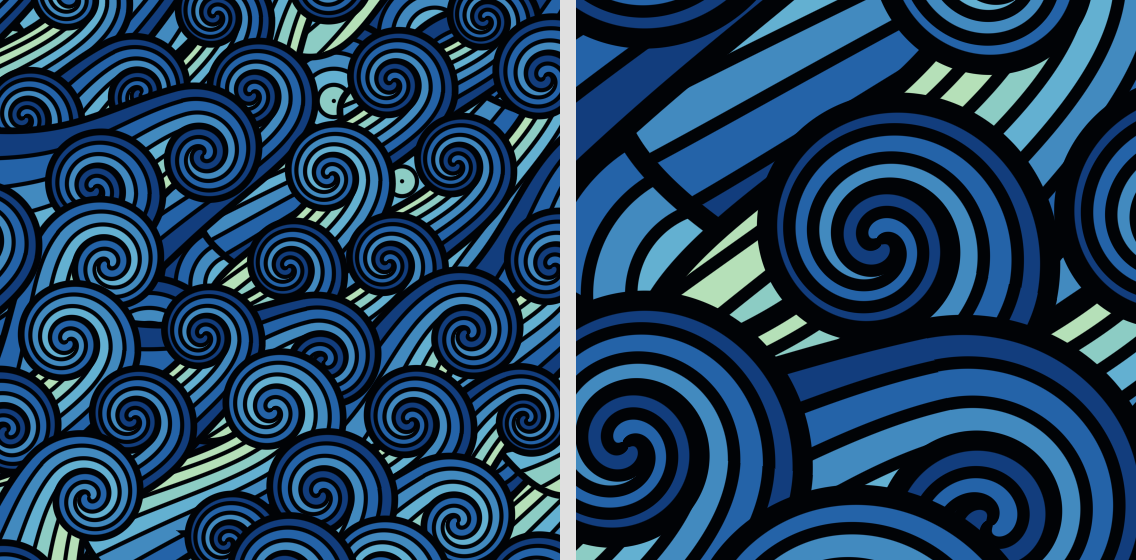
Left, the full canvas; right, a detail of the centre.
Write a WebGL 2 fragment shader that draws this pattern.

```glsl
#version 300 es
precision highp float;
// Curling ink waves: rows of spiral crests with fanned, striped tails.
// Crests are logarithmic spirals and tails are bent, widening ribbons, laid
// front to back over nearby cells until the pixel is fully covered.
uniform vec2 u_resolution;
out vec4 fragColor;

const float TAU = 6.2831853;
const vec2 CELL = vec2(0.24, 0.152);    // spacing of the crests
const float OUTLINE = 0.0060;           // half widths of the ink lines
const float STROKE = 0.0037;
const float NECK = 0.42;                // inner edge of the ribbon, in crest radii
const float CORE = 0.18;                // softened centre of the spiral
const float BAND = (1.0 - NECK) / 3.0;  // stripe width at the neck
const float INNER = -0.16;              // belly edge of the tail
const float SHRINK = 0.80;              // log radius lost per turn of the spiral

const vec3 INK = vec3(0.005, 0.01, 0.025);
const vec3 PALETTE[6] = vec3[6](
    vec3(0.07, 0.24, 0.49), vec3(0.14, 0.39, 0.66), vec3(0.26, 0.54, 0.75),
    vec3(0.39, 0.69, 0.82), vec3(0.55, 0.80, 0.77), vec3(0.71, 0.88, 0.72));

float pixel;              // one pixel in canvas units
vec3 color = vec3(0.0);   // paint gathered so far
float uncovered = 1.0;    // share of the pixel still open

vec4 hash4(vec2 cell, float seed) {
    vec4 v = fract(vec4(cell.xyx, seed + cell.y) * vec4(0.1031, 0.1030, 0.0973, 0.1099) + 0.37);
    v += dot(v, v.wzxy + 33.33);
    return fract((v.xxyz + v.yzzw) * v.zywx);
}

float cover(float dist) { return smoothstep(-0.75 * pixel, 0.75 * pixel, dist); }

// Lay an outlined shape behind the paint; edge is signed, positive inside.
void lay(float tone, float edge, float lineGap) {
    vec3 fill = PALETTE[int(clamp(tone, 0.0, 5.0))];
    float alpha = uncovered * cover(edge + OUTLINE);
    color += alpha * mix(INK, fill, cover(min(edge - OUTLINE, lineGap)));
    uncovered -= alpha;
}

// Round swell of concentric rings, seen in the gaps between waves
void drawSwell(vec2 q, float size, float tone) {
    float rim = 1.0 - length(q);
    if (rim < -0.1) return;
    float ring = rim * 5.0;
    float gap = abs(ring - round(ring)) / 5.0 * size - STROKE;
    lay(tone + floor(ring), rim * size, gap);
}

// Striped ribbon that leaves the crest downward, bends, widens and tapers
void drawTail(vec2 q, float size, float tone, float bend, float reach) {
    float d = -q.y;
    if (d < 0.0 || d > reach * 1.05) return;
    float soft = 1.0 + 0.35 * d;
    float shift = bend * d * d / soft - 0.11 * d + 0.12 * (1.0 - cos(1.6 * d));
    float width = 1.0 + 0.6 * d * d / (1.0 + d);
    float across = 1.0 - (1.0 - q.x - shift) / width;
    if (across > 1.2 || across < INNER - 0.2) return;

    float slope = bend * d * (1.0 + soft) / (soft * soft) - 0.11 + 0.19 * sin(1.6 * d);
    float spread = 0.6 * d * (2.0 + d) / ((1.0 + d) * (1.0 + d));
    vec2 gradient = vec2(1.0, slope + (1.0 - across) * spread) / width;
    float along = d / reach;
    float taper = (1.0 - INNER) * along * along * along;
    vec2 bellyGradient = gradient - vec2(0.0, 4.0 * taper / reach);
    float edge = min((1.0 - across) / length(gradient),
                     (across - INNER - taper * along) / length(bellyGradient)) * size;
    if (edge < -OUTLINE - pixel) return;
    float stripe = (1.0 - across) / BAND;
    float gap = abs(stripe - round(stripe)) * BAND / length(gradient) * size - STROKE;
    lay(tone + floor(stripe), edge, gap);
}

// Spiral crest: three stripes wind inward and merge into two hooks
void drawCrest(vec2 q, float size, float tone) {
    float r = max(length(q), 0.001);
    if (r > 1.15) return;
    float soft2 = r * r + CORE * CORE;
    float turn = fract(atan(q.y, q.x) / TAU + 1.0);
    float s = 0.5 * log((1.0 + CORE * CORE) / soft2) / SHRINK - turn;
    float scale = size / length(vec2(r / (soft2 * SHRINK), 1.0 / (TAU * r)));
    if (s * scale < -OUTLINE - pixel) return;
    float u = fract(s);
    float winding = floor(s) + turn;

    float merge = smoothstep(0.5, 1.2, winding);
    float first = mix(0.253, 0.5, merge);
    float second = mix(0.58, 1.0, merge);
    float outerLine = mix(OUTLINE, STROKE, smoothstep(0.0, 0.6, winding - 1.0));
    float innerLine = mix(OUTLINE, STROKE, smoothstep(0.0, 0.6, winding));
    float gap = min(abs(u - first), abs(u - second)) * scale - STROKE;
    gap = min(gap, min(u * scale - outerLine, (1.0 - u) * scale - innerLine));
    lay(tone + step(first, u) + step(second, u), s * scale, gap);
}

// Cell near p, counted from its own; odd rows are shifted by half a cell
vec2 nearbyCell(vec2 p, int column, int row, out float stagger) {
    float y = floor(p.y / CELL.y) + float(row);
    stagger = 0.5 * mod(y, 2.0);
    return vec2(floor(p.x / CELL.x - stagger) + float(column), y);
}

vec2 crestCenter(vec2 cell, float stagger, vec4 shape) {
    return CELL * (cell + vec2(0.5 + stagger, 0.5) + (shape.xy - 0.5) * vec2(0.4, 0.6));
}

void main() {
    float unit = min(u_resolution.x, u_resolution.y), stagger;
    vec2 p = gl_FragCoord.xy / unit;
    pixel = 1.0 / unit;

    // Waves, lowest row first; mirrored ones lie flatter, others bend more
    for (int k = 0; k < 20 && uncovered > 0.01; k++) {
        vec2 cell = nearbyCell(p, k % 4 - 1, k / 4 - 1, stagger);
        vec4 shape = hash4(cell, 1.0), pose = hash4(cell, 7.0);
        float size = mix(0.098, 0.136, shape.z), tone = step(0.72, shape.w);
        vec2 q = (p - crestCenter(cell, stagger, shape)) / size;
        bool mirrored = pose.x < 0.42;
        float tilt = mirrored ? mix(0.5, 1.25, pose.y) : mix(-0.1, 0.38, pose.y);
        float bend = mix(0.25, 0.62, pose.z) - (mirrored ? 0.45 : 0.0);
        q = mat2(cos(tilt), sin(tilt), -sin(tilt), cos(tilt)) * q;
        if (mirrored) q.x = -q.x;
        drawCrest(q, size, tone);
        drawTail(q, size, tone, bend, mix(2.8, 3.5, pose.w));
    }
    // Swells fill what the waves leave open
    for (int k = 0; k < 9 && uncovered > 0.01; k++) {
        vec2 cell = nearbyCell(p, k % 3 - 1, k / 3 - 1, stagger);
        vec4 shape = hash4(cell, 1.0);
        float size = mix(0.098, 0.136, shape.z);
        vec2 q = (p - crestCenter(cell, stagger, shape)) / size + vec2(0.9, 0.3);
        drawSwell(q / 1.25, size * 1.25, step(0.72, shape.w));
    }
    fragColor = vec4(color + uncovered * PALETTE[0], 1.0);
}
```
